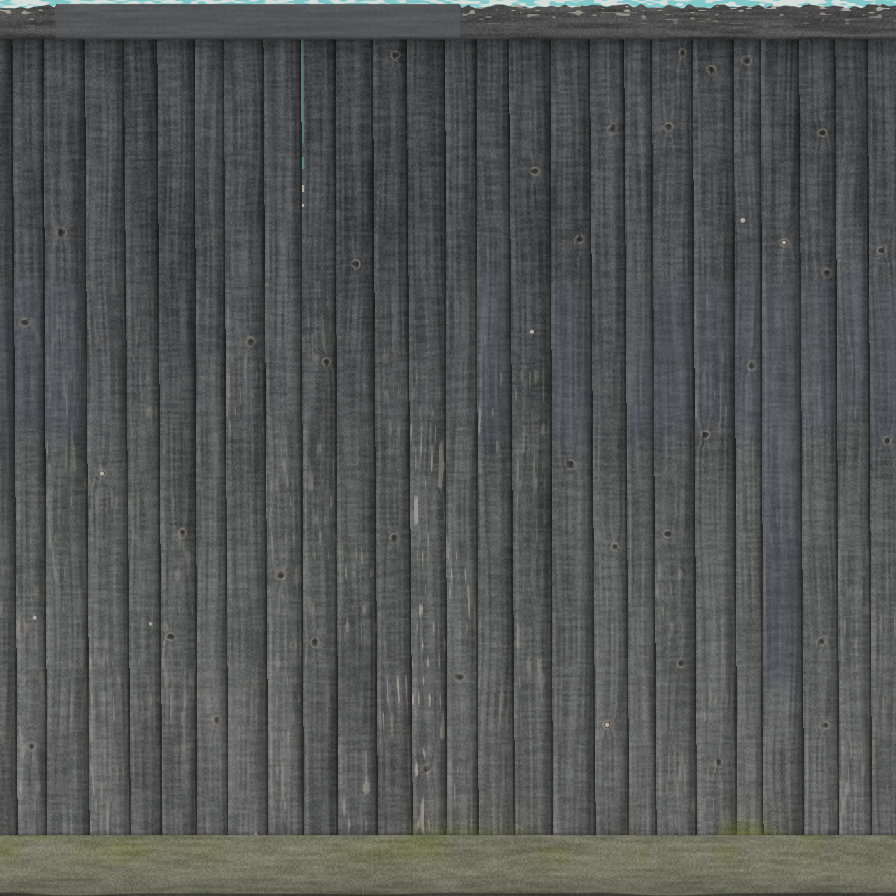
A Shadertoy shader for this texture:

```glsl
#define BOARDS 25.0
#define RAIL_BOTTOM 0.068
#define RAIL_TOP 0.956
#define JITTER 0.3
#define GRAIN 0.14
#define WOOD_LOW vec3(0.373, 0.375, 0.374)
#define WOOD_HIGH vec3(0.292, 0.297, 0.3)
#define PAINT vec3(0.318, 0.333, 0.354)
#define MOSS vec3(0.41, 0.45, 0.17)
#define SILL vec3(0.445, 0.45, 0.385)
#define TEAL vec3(0.5, 0.78, 0.78)
#define CHIP vec3(0.7, 0.68, 0.63)

float hash(vec2 p) {
    vec3 q = fract(p.xyx * 0.1031);
    q += dot(q, q.yzx + 33.33);
    return fract((q.x + q.y) * q.z);
}

float noise(vec2 p) {
    vec2 i = floor(p), f = fract(p);
    f = f * f * (3.0 - 2.0 * f);
    return mix(mix(hash(i), hash(i + vec2(1, 0)), f.x),
               mix(hash(i + vec2(0, 1)), hash(i + vec2(1, 1)), f.x), f.y);
}

float aa(float edge, float v) {
    float px = 0.8 / iResolution.y;
    return smoothstep(edge - px, edge + px, v);
}

float bump(float v, float width) { return exp(-v * v / (width * width)); }

// Left edge of a board, leaning slightly to the right as it descends
float boardEdge(float i, float y) {
    float n = mod(i, BOARDS);
    float lean = (1.0 - y) * (0.05 + 0.18 * hash(vec2(n, 9.0)));
    return (i + 0.33 + JITTER * (hash(vec2(n, 4.0)) - 0.5) + lean) / BOARDS;
}

vec3 boards(vec2 p) {
    float base = floor(p.x * BOARDS - 0.33), id = base - 1.0;
    for (float k = 0.0; k < 2.0; k++)
        if (p.x >= boardEdge(base + k, p.y)) id = base + k;
    float left = boardEdge(id, p.y), d = p.x - left;
    float w = boardEdge(id + 1.0, p.y) - left;
    id = mod(id, BOARDS);

    // One possible knot in each cell along the board
    float cell = floor(p.y * 9.0);
    vec2 seed = vec2(id * 3.0 + 2.0, cell + 40.0);
    vec2 q = vec2(d - w * mix(0.25, 0.75, hash(seed)),
                  p.y - (cell + mix(0.2, 0.8, hash(seed + 7.0))) / 9.0);
    float r = length(q) * (0.7 + 0.7 * noise(q * 190.0 + seed));
    float knot = step(0.8, hash(seed + 19.0));

    // Grain along the board, saw marks across it
    float gx = d + 0.006 * noise(vec2(id * 7.0, p.y * 7.0));
    gx += knot * sign(q.x) * 0.004 * bump(r, 0.014);
    float streak = noise(vec2(gx * 360.0 + id * 37.0, p.y * 14.0)) - 0.5;
    float saw = noise(vec2(d * 60.0 + id * 11.0, p.y * 330.0)) - 0.5;
    float speck = hash(floor(vec2(d, p.y) * 512.0) + id * 13.0) - 0.5;
    float broad = noise(vec2(d * 35.0 + id * 5.0, p.y * 8.0)) - 0.5;
    float grain = GRAIN * (0.8 * streak + 0.5 * saw + 0.42 * speck + 0.35 * broad);
    vec3 col = mix(WOOD_LOW, WOOD_HIGH, smoothstep(0.15, 0.85, p.y));
    col += 0.035 * (hash(vec2(id, 61.0)) - 0.5) + grain;

    // Patches of newer paint on one stretch of the fence
    float painted = step(abs(fract(p.x - 0.33) - 0.5), 0.31) * step(0.35, hash(vec2(id, 23.0)));
    float low = 0.53 - 0.06 * hash(vec2(id, 5.0)) - 0.3 * step(0.88, hash(vec2(id, 77.0)));
    float high = 0.68 + 0.015 * hash(vec2(id, 31.0));
    float ragged = p.y + 0.012 * (noise(vec2(d * 200.0, id)) - 0.5);
    painted *= smoothstep(low, low + 0.03, ragged) * (1.0 - smoothstep(high, high + 0.006, ragged));
    col = mix(col, PAINT + 0.7 * grain, 0.75 * painted);

    // Pale worn scratches, heaviest left of centre
    float wear = smoothstep(0.7, 0.95, noise(vec2(gx * 330.0 + id * 31.0, p.y * 50.0)));
    wear *= smoothstep(0.4, 0.8, noise(vec2(id * 5.0, p.y * 9.0)));
    wear *= 0.3 + 0.4 * bump(p.x - 0.46, 0.08);
    col = mix(col, CHIP, wear * (1.0 - smoothstep(0.5, 0.8, p.y)));

    // Knots and chips
    float ring = bump(r - 0.005, 0.0014) * noise(q * 260.0 + seed);
    col = mix(col, CHIP * vec3(0.85, 0.8, 0.74), 0.8 * knot * ring);
    col *= 1.0 - 0.4 * knot * (1.0 - smoothstep(0.001, 0.0045, r));
    col = mix(col, CHIP, step(0.96, hash(seed + 53.0)) * (1.0 - aa(0.0024, r)));

    // Lapped edge: lit left lip, shaded right side, dark gap
    col += 0.05 * bump(d - 0.003, 0.002) * (1.0 - 0.6 * p.y);
    col *= 1.0 - 0.32 * smoothstep(0.6, 1.0, d / w);
    col *= 1.0 - 0.3 * aa(w - 0.0022, d);

    // Drip of teal breaking into pale dots
    float drip = step(abs(id - 8.0), 0.1) * (1.0 - aa(0.0026, d)) * aa(0.76, p.y);
    float dots = step(0.5, noise(vec2(3.0, p.y * 170.0)));
    col = mix(col, mix(CHIP, TEAL * 0.7, aa(0.8, p.y)), drip * mix(dots, 0.8, aa(0.84, p.y)));

    // Shadow under the top rail, moss at the foot
    col *= 1.0 - 0.35 * exp(-max(RAIL_TOP - p.y, 0.0) / 0.014);
    float rise = max(p.y - RAIL_BOTTOM, 0.0);
    float moss = smoothstep(0.45, 0.85, noise(vec2(p.x * 17.0, 8.0))) * smoothstep(0.35, 0.6, p.x);
    col = mix(col, MOSS + grain, 0.7 * moss * exp(-rise / 0.012));
    return col * (1.0 - 0.3 * exp(-rise / 0.002));
}

vec3 topRail(vec2 p) {
    float fresh = aa(0.062, p.x) * (1.0 - aa(0.514, p.x));
    float grain = noise(p * vec2(22.0, 330.0)) + 0.5 * hash(floor(p * 512.0)) - 0.75;
    vec3 col = mix(vec3(0.3), vec3(0.33, 0.337, 0.345), fresh) + grain * mix(0.12, 0.05, fresh);
    float flake = smoothstep(0.72, 0.9, noise(p * vec2(110.0, 420.0))) * (1.0 - fresh);
    col = mix(col, CHIP, flake * smoothstep(0.962, 0.998, p.y));
    col *= 1.0 - 0.35 * (1.0 - smoothstep(RAIL_TOP, RAIL_TOP + 0.005, p.y));
    // Teal strip with a chipped pale lip
    float lip = 0.9955 - 0.005 * (1.0 - fresh) * noise(vec2(p.x * 130.0, 2.0));
    float pale = smoothstep(0.35, 0.65, noise(p * vec2(120.0, 400.0)));
    return mix(col, mix(TEAL, vec3(0.84, 0.87, 0.86), pale), aa(lip, p.y));
}

vec3 bottomRail(vec2 p) {
    float grain = noise(p * vec2(40.0, 280.0)) + 0.8 * hash(floor(p * 512.0)) - 0.9;
    vec3 col = SILL + 0.09 * grain + 0.06 * (noise(p * vec2(12.0, 40.0)) - 0.5);
    float moss = smoothstep(0.55, 0.95, noise(vec2(p.x * 21.0, 5.0 + p.y * 25.0)));
    col = mix(col, MOSS + 0.09 * grain, 0.5 * moss * smoothstep(0.02, RAIL_BOTTOM, p.y));
    col *= 0.85 + 0.15 * smoothstep(0.0, 0.03, p.y);
    return col * (1.0 - 0.4 * (1.0 - aa(0.004 * noise(vec2(p.x * 12.0, 1.0)), p.y)));
}

void mainImage(out vec4 fragColor, in vec2 fragCoord) {
    vec2 p = fragCoord / iResolution.xy;
    vec3 col = mix(bottomRail(p), boards(p), aa(RAIL_BOTTOM, p.y));
    fragColor = vec4(clamp(mix(col, topRail(p), aa(RAIL_TOP, p.y)), 0.0, 1.0), 1.0);
}
```
